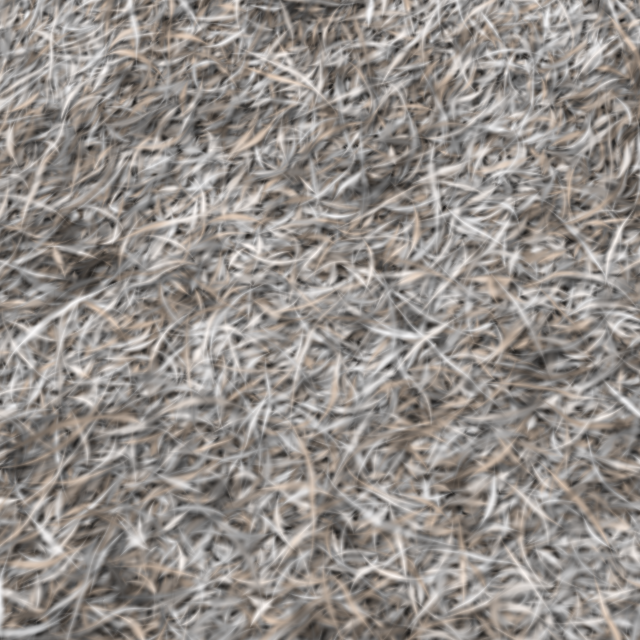
Reproduce this texture procedurally as a three.js fragment shader.

```glsl
varying vec2 vUv;

#define LAYERS 22
#define FINE_CELLS 28.0
#define COARSE_CELLS 8.0
#define BLADE_WIDTH 0.0050
#define SOFTNESS 0.0060
#define SHADOW_REACH 0.012
#define SHADOW_STRENGTH 0.13
#define TONE_SPREAD 0.56
#define WARM_SHARE 0.52
#define WARM_TINT vec3(1.10, 0.985, 0.885)
#define COOL_TINT vec3(1.0, 1.0, 1.005)
#define SOIL vec3(0.36, 0.34, 0.32)

float hash(vec2 p) {
  return fract(sin(dot(p, vec2(127.1, 311.7))) * 43758.5453);
}

vec4 hash4(vec2 p, float seed) {
  float k = dot(p, vec2(127.1, 311.7)) + seed * 17.3;
  return fract(sin(k + vec4(0.0, 41.3, 83.9, 129.7)) * 43758.5453);
}

float noise(vec2 p) {
  vec2 i = floor(p);
  vec2 f = fract(p);
  f = f * f * (3.0 - 2.0 * f);
  return mix(mix(hash(i), hash(i + vec2(1.0, 0.0)), f.x),
             mix(hash(i + vec2(0.0, 1.0)), hash(i + 1.0), f.x), f.y);
}

mat2 rotation(float a) {
  float c = cos(a);
  float s = sin(a);
  return mat2(c, s, -s, c);
}

// Warm straw to silvery grey, bleaching towards white
vec3 strawColor(float tone, float pick) {
  float warm = 1.0 - smoothstep(WARM_SHARE - 0.3, WARM_SHARE + 0.3, pick);
  warm *= 1.0 - 0.8 * smoothstep(0.78, 1.0, tone);
  return tone * mix(COOL_TINT, WARM_TINT, warm);
}

// One layer of curved, tapered blades, one blade per grid cell
vec3 drawLayer(vec3 color, vec2 ground, float layer, float lean, float spread, float patchTone) {
  float height = layer / float(LAYERS - 1);
  float cells = mix(FINE_CELLS, COARSE_CELLS, height * height);
  float turn = layer * 2.4;
  vec2 grid = rotation(turn) * ground * cells + layer * 3.7;
  vec2 home = floor(grid);

  for (int j = -1; j <= 1; j++) {
    for (int i = -1; i <= 1; i++) {
      vec2 cell = home + vec2(float(i), float(j));
      vec4 shape = hash4(cell, layer);
      float angle = lean + (shape.z + fract(shape.z * 57.0) - 1.0) * spread;
      vec2 p = rotation(-angle - turn) * (grid - cell - shape.xy) / cells;

      float halfLength = mix(0.28, 0.9, shape.w * shape.w) / cells;
      float along = p.x / halfLength;
      float bend = (fract(shape.w * 37.0) - 0.5) * 0.5 * halfLength;
      float across = p.y - bend * along * along;
      float width = BLADE_WIDTH * mix(0.65, 1.35, fract(shape.x * 91.0));
      float taper = width * (1.0 - along * along);
      float shadowEdge = abs(across + 0.004) - taper;
      if (shadowEdge > SHADOW_REACH) continue;

      // Soft shade on the lower side, then the blade itself
      float shadow = 1.0 - smoothstep(0.0, SHADOW_REACH, shadowEdge);
      color *= 1.0 - SHADOW_STRENGTH * shadow;

      vec4 look = hash4(cell + 19.0, layer);
      float tone = mix(0.71, 0.85, height) + (look.x - 0.5) * TONE_SPREAD;
      tone += patchTone + 0.06 * along * (look.z - 0.5);
      vec3 straw = strawColor(clamp(tone, 0.18, 0.98), look.y);
      float cover = 1.0 - smoothstep(-SOFTNESS, SOFTNESS, abs(across) - taper);
      color = mix(color, straw, cover * mix(0.65, 1.0, look.w));
    }
  }
  return color;
}

void main() {
  // Ground recedes towards the top, with crumpled stalks
  vec2 ground = vec2((vUv.x - 0.5) * (1.0 + 0.35 * vUv.y),
                     vUv.y + 0.22 * vUv.y * vUv.y);
  vec2 crumple = vec2(noise(ground * 22.0), noise(ground * 22.0 + 71.0)) - 0.5;

  // Broad drifts of direction and brightness
  float lean = mix(0.25, 0.8, vUv.y) + 0.7 * (noise(ground * 3.0 + 7.0) - 0.5);
  float spread = mix(1.8, 1.4, vUv.y);
  vec2 drift = rotation(-0.6) * ground;
  float patchTone = 0.30 * (noise(drift * vec2(4.0, 6.0) + 31.0) - 0.5)
                  + 0.30 * (noise(drift * vec2(9.0, 14.0) + 53.0) - 0.5)
                  + 0.26 * (noise(drift * vec2(19.0, 30.0) + 97.0) - 0.5);

  vec3 color = SOIL * (0.7 + 0.6 * noise(ground * 50.0));
  for (int i = 0; i < LAYERS; i++) {
    color = drawLayer(color, ground + 0.009 * crumple, float(i), lean, spread, patchTone);
  }

  // Dark hollows between the stalks
  float hollow = smoothstep(0.08, 0.45, noise(drift * vec2(30.0, 48.0)));
  color *= mix(0.72, 1.0, hollow);
  gl_FragColor = vec4(color, 1.0);
}
```
